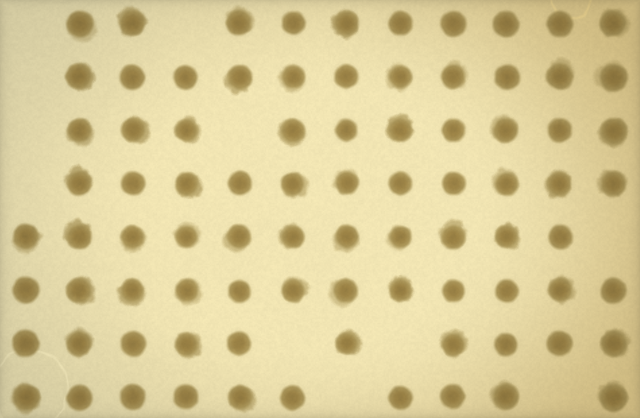
Reproduce this pattern procedurally as a Shadertoy shader.

```glsl
#define GRID vec2(12.0, 8.0)
#define PITCH 0.1278
#define FIRST_DOT vec2(0.0618, 0.0560)
#define DOT_RADIUS 0.212
#define DOT_SOFTNESS 0.042
#define FUZZY_SHARE 0.62
#define GRAIN 0.022
#define AGAR_CENTRE vec3(0.945, 0.897, 0.700)
#define AGAR_LEFT vec3(0.835, 0.800, 0.635)
#define AGAR_RIGHT vec3(0.805, 0.725, 0.500)
#define DOT_CORE vec3(0.605, 0.505, 0.262)
#define DOT_RIM vec3(0.675, 0.595, 0.355)

// Empty cells of each row, top to bottom, one bit per column
const int GAPS[8] = int[8](9, 1, 17, 1, 2048, 0, 160, 1088);

float hash(vec2 p) {
    vec3 q = fract(vec3(p.xyx) * 0.1031);
    q += dot(q, q.yzx + 33.33);
    return fract((q.x + q.y) * q.z);
}

float noise(vec2 p) {
    vec2 i = floor(p), f = fract(p);
    f = f * f * (3.0 - 2.0 * f);
    return mix(mix(hash(i), hash(i + vec2(1, 0)), f.x),
               mix(hash(i + vec2(0, 1)), hash(i + vec2(1, 1)), f.x), f.y);
}

float fbm(vec2 p) {
    float sum = 0.0, gain = 0.5;
    for (int i = 0; i < 4; i++) {
        sum += gain * noise(p);
        p = p * 2.03 + 17.3;
        gain *= 0.5;
    }
    return sum;
}

// 0 in the evenly lit middle, 1 in the shaded corners
float edgeShade(vec2 uv) {
    vec2 c = uv - vec2(0.49, 0.52);
    return smoothstep(0.23, 0.64, length(c * vec2(1.0, 0.82)));
}

float disc(float d, float radius, float blur) {
    return 1.0 - smoothstep(radius - blur, radius + blur, d);
}

float arc(vec2 p, vec2 centre, float radius, float width) {
    float d = length(p - centre) - radius + 0.012 * (noise(p * 45.0) - 0.5);
    return 1.0 - smoothstep(0.0, width, abs(d));
}

vec3 background(vec2 p, vec2 uv) {
    vec3 shade = mix(AGAR_LEFT, AGAR_RIGHT, smoothstep(0.0, 1.0, uv.x));
    vec3 col = mix(AGAR_CENTRE, shade, edgeShade(uv));
    col *= 1.0 + 0.018 * (fbm(p * 5.0) - 0.47);

    // Faint stains near two corners
    col += vec3(0.045, 0.035, 0.01) * arc(p, vec2(1.365, -0.002), 0.046, 0.006);
    col += 0.04 * arc(p, vec2(0.07, 0.93), 0.093, 0.005);

    // Darkened border
    vec2 margin = min(uv, 1.0 - uv) * vec2(1.533, 1.0);
    return col * (1.0 - 0.10 * exp(-min(margin.x, margin.y) / 0.012));
}

vec3 addColony(vec3 col, vec2 f, vec2 id, float shade) {
    float size = hash(id + 3.7), fuzz = hash(id + 41.3);
    vec2 jitter = vec2(hash(id + 11.1), hash(id + 23.9)) - 0.5;
    f -= jitter * 0.03;
    float radius = DOT_RADIUS + 0.045 * shade + 0.022 * (size - 0.5);
    float d = length(f);
    vec3 rim = DOT_RIM * (1.0 - 0.10 * shade);
    vec3 core = DOT_CORE * (1.0 - 0.11 * shade);

    // Ragged translucent fringe, leaning to one side
    if (fuzz < FUZZY_SHARE) {
        float lean = 6.2832 * hash(id + 67.7);
        vec2 h = f - vec2(cos(lean), sin(lean)) * (0.025 + 0.05 * size);
        vec2 around = h / max(length(h), 0.001);
        float ragged = noise(around * 2.2 + id * 9.1) + 0.4 * fbm(f * 22.0 + id * 7.0);
        float reach = radius - 0.035 + 0.085 * ragged;
        float fringe = disc(length(h), reach, 0.05);
        col = mix(col, rim, fringe * mix(0.35, 0.72, hash(id + 5.3)));
    }

    // Soft glow, then the body with a darker middle
    col = mix(col, rim, 0.10 * disc(d, radius + 0.03, 0.07));
    float wobble = 0.02 * (noise(f * 9.0 + id * 5.0) - 0.5);
    float body = disc(d + wobble, radius, DOT_SOFTNESS);
    vec3 tone = mix(core, rim, smoothstep(0.35, 1.05, d / radius));
    tone *= 1.0 - 0.045 * disc(d, 0.06, 0.06);
    tone *= 1.0 + 0.06 * (fbm(f * 14.0 + id * 13.0) - 0.47);
    return mix(col, tone, body * 0.96);
}

void mainImage(out vec4 fragColor, in vec2 fragCoord) {
    vec2 uv = fragCoord / iResolution.xy;
    uv.y = 1.0 - uv.y;
    vec2 aspect = vec2(iResolution.x / iResolution.y, 1.0);
    vec2 p = uv * aspect;
    vec3 col = background(p, uv);

    // Nearest grid cell
    vec2 g = (p - FIRST_DOT) / PITCH;
    vec2 id = clamp(floor(g + 0.5), vec2(0.0), GRID - 1.0);
    bool empty = ((GAPS[int(id.y)] >> int(id.x)) & 1) == 1;
    vec2 home = (FIRST_DOT + id * PITCH) / aspect;
    if (!empty) col = addColony(col, g - id, id, edgeShade(home));

    // Fine grain
    col *= 1.0 + GRAIN * (noise(p * 310.0) + noise(p * 150.0) - 1.0);
    fragColor = vec4(clamp(col, 0.0, 1.0), 1.0);
}
```
